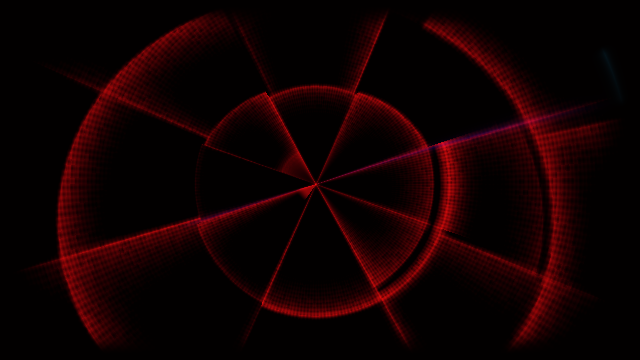
A Shadertoy shader for this background:

```glsl
const float RIBS = 240.0;
const int SECTORS = 8;

// Rays: angle in degrees, counterclockwise fringe, clockwise fringe, gain
const vec4 INNER_RAYS[SECTORS] = vec4[SECTORS](
    vec4(118.4, 6.0, 0.7, 0.75), vec4(65.5, 0.8, 8.0, 0.50),
    vec4(18.5, 0.8, 4.0, 0.48), vec4(-19.5, 1.5, 4.0, 0.42),
    vec4(-60.3, 6.0, 0.8, 0.75), vec4(-114.4, 0.6, 0.7, 0.65),
    vec4(198.5, 5.0, 1.5, 0.75), vec4(160.6, 0.5, 0.5, 0.25));
const vec4 OUTER_RAYS[SECTORS] = vec4[SECTORS](
    vec4(116.0, 1.0, 5.0, 0.22), vec4(67.5, 5.0, 0.4, 0.58),
    vec4(16.3, 1.8, 4.5, 0.36), vec4(-22.0, 0.6, 7.0, 0.48),
    vec4(-60.3, 2.5, 1.5, 0.48), vec4(-114.4, 0.5, 3.0, 0.20),
    vec4(196.3, 6.0, 0.7, 0.75), vec4(156.5, 0.7, 4.0, 0.40));
// Arc clockwise of each ray: radius, growth, gain, outer fade
const vec4 ARCS[SECTORS] = vec4[SECTORS](
    vec4(0.273, 0.000, 0.60, 0.003), vec4(0.278, 0.045, 0.75, 0.004),
    vec4(0.370, 0.000, 1.00, 0.024), vec4(0.369, 0.000, 0.75, 0.010),
    vec4(0.366, 0.000, 0.95, 0.004), vec4(0.358, -0.010, 0.26, 0.003),
    vec4(0.335, 0.000, 0.12, 0.003), vec4(0.328, -0.040, 0.42, 0.003));

float hash(vec2 p) {
    return fract(sin(dot(p, vec2(127.1, 311.7))) * 43758.5453);
}

float angleDelta(float a, float b) {
    return mod(a - b + 180.0, 360.0) - 180.0;
}

// Soft angular window around a middle angle
float sectorMask(float angle, float middle, float halfWidth) {
    return 1.0 - smoothstep(halfWidth - 1.0, halfWidth + 1.0, abs(angleDelta(angle, middle)));
}

// Glow falling off at a different rate on each side of an edge
float edgeGlow(float d, float inside, float outside) {
    return exp(-abs(d) / (d < 0.0 ? inside : outside));
}

float rayGlow(float angle, float radius, vec4 ray) {
    float delta = angleDelta(angle, ray.x);
    float fringe = edgeGlow(delta, ray.z, ray.y);
    float core = exp(-abs(radians(delta)) * radius / 0.003);
    return ray.w * (0.62 * fringe + 0.5 * core);
}

// Fine ribs, concentric threads and random polar cells
float weave(float angle, float radius) {
    float turn = angle / 360.0 + 0.5;
    float ribs = 0.5 + 0.5 * cos(6.28318 * turn * RIBS);
    float threads = 0.5 + 0.5 * cos(radius * 560.0);
    float grain = hash(floor(vec2(turn * RIBS, radius * 85.0)));
    float detail = 0.52 + 0.3 * ribs + 0.25 * threads + 0.3 * (grain - 0.5);
    return mix(0.75, detail, smoothstep(0.04, 0.2, radius));
}

void mainImage(out vec4 fragColor, in vec2 fragCoord) {
    vec2 uv = fragCoord / iResolution.xy;
    float aspect = iResolution.x / iResolution.y;
    vec2 p = vec2((uv.x - 0.5) * aspect + 0.011, uv.y - 0.488);
    float radius = length(p);
    float angle = degrees(atan(p.y, p.x + 1e-5));

    // Rays, and the arc belonging to the current sector
    float innerLight = 0.0;
    float outerLight = 0.0;
    float nearest = 360.0;
    vec4 arc = ARCS[0];
    for (int i = 0; i < SECTORS; i++) {
        innerLight += rayGlow(angle, radius, INNER_RAYS[i]);
        outerLight += rayGlow(angle, radius, OUTER_RAYS[i]);
        float clockwise = mod(INNER_RAYS[i].x - angle, 360.0);
        if (clockwise < nearest) {
            nearest = clockwise;
            arc = ARCS[i];
        }
    }
    float arcRadius = arc.x + arc.y * nearest / 45.0;
    float arcDist = radius - arcRadius;
    float beyond = smoothstep(-0.003, 0.003, arcDist);
    outerLight *= 1.0 - smoothstep(0.5, 0.95, radius);
    float light = mix(innerLight, outerLight, beyond);

    // Inner disc: bright rim, broad fringe and a dark groove on the right
    float rim = 0.65 * edgeGlow(arcDist, 0.010, arc.w) + 0.35 * edgeGlow(arcDist, 0.045, arc.w);
    float rightSide = sectorMask(angle, -21.0, 39.0);
    light *= 1.0 - 0.85 * rightSide * exp(-pow((radius - 0.342) / 0.009, 2.0));
    light += arc.z * rim * mix(1.0, smoothstep(0.338, 0.356, radius), rightSide);
    light += 0.36 * rightSide * edgeGlow(radius - 0.325, 0.05, 0.003);

    // Large offset ring
    vec2 q = (p - vec2(-0.023, -0.104)) * vec2(1.0, 1.10);
    float ringDist = length(q) - 0.692;
    float leftRing = 0.60 * edgeGlow(ringDist, 0.045, 0.004);
    float rightRing = 0.62 * edgeGlow(ringDist + 0.008, 0.008, 0.035);
    float ring = mix(leftRing, rightRing, smoothstep(-0.1, 0.1, p.x));
    light += ring * (1.0 - 0.85 * sectorMask(angle, 87.0, 31.0));
    float rightFringe = sectorMask(angle, -3.0, 20.0);
    light += 0.20 * rightFringe * edgeGlow(ringDist + 0.04, 0.06, 0.004);
    light += 0.3 * smoothstep(0.6, 0.68, radius) * edgeGlow(angleDelta(angle, 12.0), 4.0, 0.5)
        * (1.0 - smoothstep(0.75, 0.92, radius));

    // Hub glow
    light += 0.8 * sectorMask(angle, 215.0, 20.0) * (1.0 - smoothstep(0.03, 0.06, radius));
    light += 0.35 * sectorMask(angle, 139.0, 21.0) * edgeGlow(radius - 0.10, 0.06, 0.012);

    // Red tint with violet beams and a faint blue arc
    light = max(light * weave(angle, radius) - 0.035, 0.0);
    light = 1.0 - exp(-1.35 * light);
    vec3 color = vec3(light, 0.07 * light * light, 0.05 * light);
    float beam = edgeGlow(angleDelta(angle, 18.8 - 4.0 * radius), 0.9, 0.9)
        + 0.7 * edgeGlow(angleDelta(angle, 197.5), 1.0, 0.8) * (1.0 - smoothstep(0.3, 0.42, radius));
    beam *= 1.0 - smoothstep(0.45, 0.9, radius);
    color += vec3(0.06, 0.01, 0.20) * beam;
    color += vec3(0.01, 0.08, 0.11) * sectorMask(angle, 20.0, 5.0) * edgeGlow(radius - 0.88, 0.01, 0.01);

    // Edge vignette
    vec2 fade = smoothstep(vec2(0.0, 0.015), vec2(0.07, 0.09), min(uv, 1.0 - uv));
    fragColor = vec4(color * fade.x * fade.y + vec3(0.008, 0.0, 0.0), 1.0);
}
```
